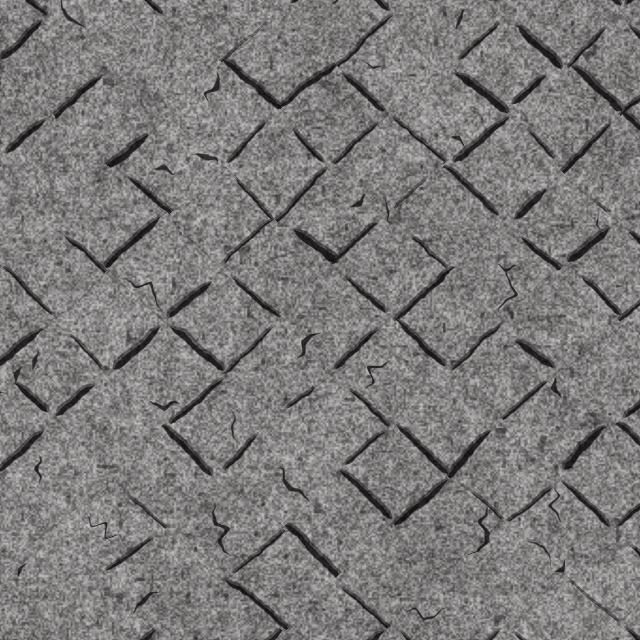
Write a WebGL 2 fragment shader that draws this texture.

```glsl
#version 300 es
precision highp float;

uniform vec2 u_resolution;
out vec4 fragColor;

const vec2 TILES = vec2(5.68, 6.25);         // diamonds across and up
const vec2 GRID_SHIFT = vec2(0.40, 0.35);
const float CRACK_CELLS = 7.0;
const vec3 STONE = vec3(0.520, 0.515, 0.513);
const vec3 GAP = vec3(0.120, 0.113, 0.112);

float hash(vec2 p) {
    vec3 q = fract(p.xyx * vec3(0.1031, 0.1030, 0.0973));
    q += dot(q, q.yzx + 33.33);
    return fract((q.x + q.y) * q.z);
}

float noise(vec2 p) {
    vec2 i = floor(p), f = fract(p);
    f = f * f * (3.0 - 2.0 * f);
    float low = mix(hash(i), hash(i + vec2(1, 0)), f.x);
    float high = mix(hash(i + vec2(0, 1)), hash(i + vec2(1, 1)), f.x);
    return mix(low, high, f.y);
}

float fbm(vec2 p) {
    float sum = 0.0, weight = 0.5;
    for (int i = 0; i < 4; i++) {
        sum += weight * noise(p);
        p = mat2(1.6, 1.2, -1.2, 1.6) * p + 7.3;
        weight *= 0.5;
    }
    return sum / 0.9375;
}

// Soft line that vanishes as its half width reaches zero
float stroke(float d, float halfWidth, float pixel) {
    float soft = max(0.0012, pixel);
    float line = 1.0 - smoothstep(halfWidth - soft, halfWidth + soft, abs(d));
    return line * smoothstep(0.0, 0.0012, halfWidth);
}

// One family of joints: g.x runs across them, g.y along them
float joint(vec2 g, float salt, float density, float rough, float pixel) {
    vec2 id = vec2(round(g.x), floor(g.y)) + salt;
    float shift = 0.14 * (hash(id) - 0.5);
    float d = (g.x - round(g.x) - shift) / length(TILES) + rough;
    float t = fract(g.y);

    // Each side opens and closes at its own place
    float start = 0.25 * hash(id + 11.0) - 0.12;
    float end = 1.12 - 0.40 * hash(id + 23.0);
    float taper = smoothstep(start, start + 0.12, t) * (1.0 - smoothstep(end - 0.25, end, t));
    float present = smoothstep(-0.06, 0.06, density - hash(id + 37.0));
    float halfWidth = mix(0.0018, 0.0052, hash(id + 51.0)) * taper * present;

    float core = stroke(d, halfWidth, pixel);
    float shade = 0.60 * stroke(d - 0.0022, halfWidth * 1.4, pixel);
    float hairline = 0.28 * stroke(d, 0.0011, pixel) * hash(id + 67.0);
    return max(core, max(shade, hairline));
}

// Short bent cracks scattered over the stones
float cracks(vec2 p, float pixel) {
    vec2 cell = floor(p * CRACK_CELLS);
    float dark = 0.0;
    for (int j = -1; j <= 1; j++)
    for (int i = -1; i <= 1; i++) {
        vec2 id = cell + vec2(i, j);
        vec2 center = id + vec2(hash(id + 3.0), hash(id + 17.0));
        float angle = 6.2832 * hash(id + 29.0);
        float c = cos(angle), s = sin(angle);
        vec2 q = mat2(c, -s, s, c) * (p - center / CRACK_CELLS);
        float reach = mix(0.012, 0.050, hash(id + 41.0));
        float bend = 0.8 * (hash(id + 53.0) - 0.5) * abs(q.x);
        float wiggle = 0.022 * (noise(vec2(q.x * 70.0, hash(id) * 90.0)) - 0.5);
        float taper = max(0.0, 1.0 - abs(q.x) / reach);
        float width = mix(0.0012, 0.0052, hash(id + 71.0)) * taper;
        float present = step(hash(id + 83.0), 0.60);
        dark = max(dark, present * stroke(q.y + bend + wiggle, width, pixel));
    }
    return dark;
}

void main() {
    vec2 p = gl_FragCoord.xy / u_resolution;
    float pixel = 1.0 / min(u_resolution.x, u_resolution.y);

    // Slightly warped diagonal grid
    vec2 warped = p + 0.016 * (vec2(noise(p * 9.0), noise(p * 9.0 + 40.0)) - 0.5);
    vec2 scaled = warped * TILES;
    vec2 grid = vec2(scaled.x + scaled.y, scaled.y - scaled.x) + GRID_SHIFT;
    float rough = 0.007 * (fbm(p * 45.0) - 0.5);
    float density = mix(0.42, 0.80, p.x) + 0.25 * (noise(p * 4.0 + 5.0) - 0.5);

    float dark = joint(grid, 0.0, density, rough, pixel);
    dark = max(dark, joint(grid.yx, 130.0, density, rough, pixel));
    dark = max(dark, 0.92 * cracks(p, pixel));

    // Faint veins and small pits
    float vein = 1.0 - smoothstep(0.0, 0.025, abs(fbm(p * 11.0 + 60.0) - 0.5));
    dark = max(dark, 0.22 * vein * smoothstep(0.45, 0.7, noise(p * 13.0)));
    dark = max(dark, 0.5 * smoothstep(0.84, 0.97, noise(p * 85.0 + 20.0)));

    // Granular stone
    float grain = 0.27 * (noise(p * 340.0) - 0.5) + 0.20 * (noise(p * 190.0 + 9.0) - 0.5);
    grain += 0.16 * (fbm(p * 38.0) - 0.5) + 0.07 * (noise(p * 6.0) - 0.5);
    vec3 color = mix(STONE + grain, GAP + 0.25 * grain, dark);
    fragColor = vec4(clamp(color, 0.0, 1.0), 1.0);
}
```
